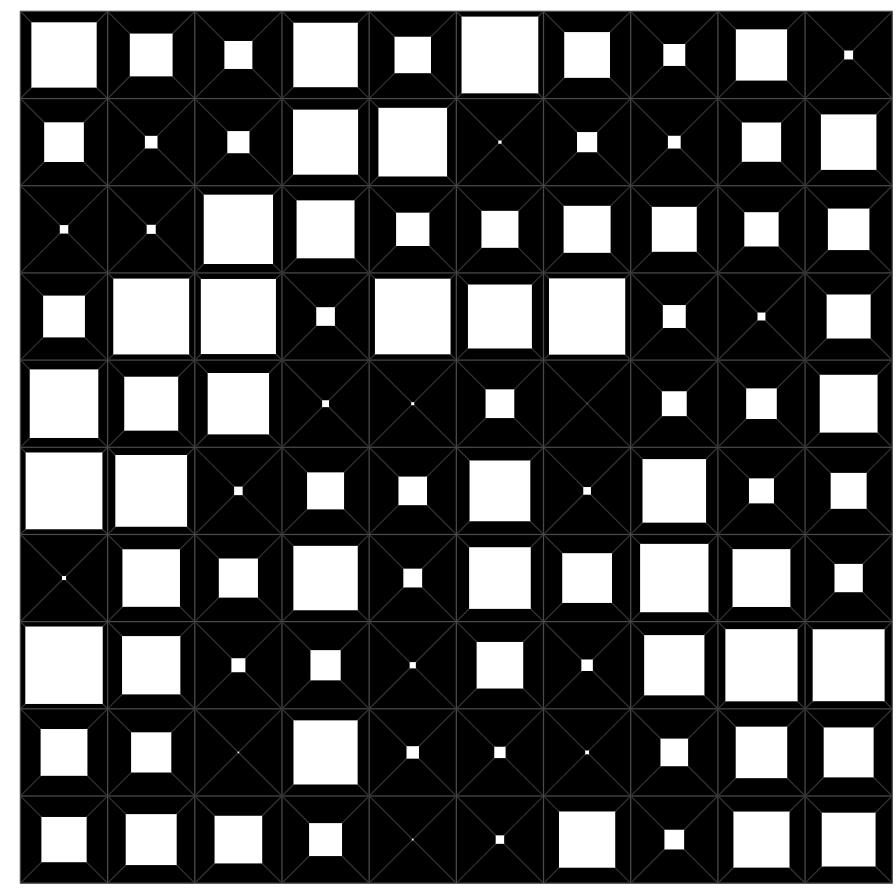
This pattern is drawn by a WebGL 2 fragment shader. Its source:

```glsl
#version 300 es
precision highp float;
// Ten by ten black cells on a white page, each with a centred white square
// of random size. Hairlines mark the cell borders and run along the cell
// diagonals behind the squares, so each cell reads as a tunnel.

uniform vec2 u_resolution;
out vec4 fragColor;

// Integer hash of a cell, from 0 to 1.
float hash(ivec2 cell) {
    uint h = uint(cell.x + 17) * 1597334677u ^ uint(cell.y + 29) * 3812015801u;
    h = (h ^ (h >> 16)) * 2246822519u;
    h = (h ^ (h >> 13)) * 3266489917u;
    h ^= h >> 16;
    return float(h >> 8) / 16777216.0;
}

// Share of a pixel covered by a band of the given width, centred at zero.
float bandCoverage(float distance, float width, float pixel) {
    float halfWidth = 0.5 * width;
    float high = clamp(distance + 0.5 * pixel, -halfWidth, halfWidth);
    float low = clamp(distance - 0.5 * pixel, -halfWidth, halfWidth);
    return (high - low) / pixel;
}

float boxCoverage(vec2 p, float side, float pixel) {
    return bandCoverage(p.x, side, pixel) * bandCoverage(p.y, side, pixel);
}

void main() {
    float canvas = min(u_resolution.x, u_resolution.y);
    float pixel = 1.0 / canvas;
    vec2 uv = (gl_FragCoord.xy - 0.5 * u_resolution) / canvas + 0.5;

    // Grid position, and offset from the cell centre in canvas units.
    const float cellSize = 0.0973;
    vec2 grid = (uv - vec2(0.0228, 0.0143)) / cellSize;
    vec2 p = (fract(grid) - 0.5) * cellSize;

    // Hairlines: cell borders and the two diagonals.
    vec2 toBorder = 0.5 * cellSize - abs(p);
    float border = max(bandCoverage(toBorder.x, 0.0014, pixel),
                       bandCoverage(toBorder.y, 0.0014, pixel));
    float diagonal = bandCoverage((abs(p.x) - abs(p.y)) * 0.7071, 0.0013, pixel);
    float shade = max(0.29 * border, 0.21 * diagonal);

    // White square, its side spread evenly from nothing to most of the cell.
    float side = 0.89 * cellSize * hash(ivec2(floor(grid)));
    shade = mix(shade, 1.0, boxCoverage(p, side, pixel));

    // White page around the panel.
    float panel = boxCoverage((grid - 5.0) * cellSize, 10.0 * cellSize + 0.0014, pixel);
    fragColor = vec4(vec3(mix(1.0, shade, panel)), 1.0);
}
```
